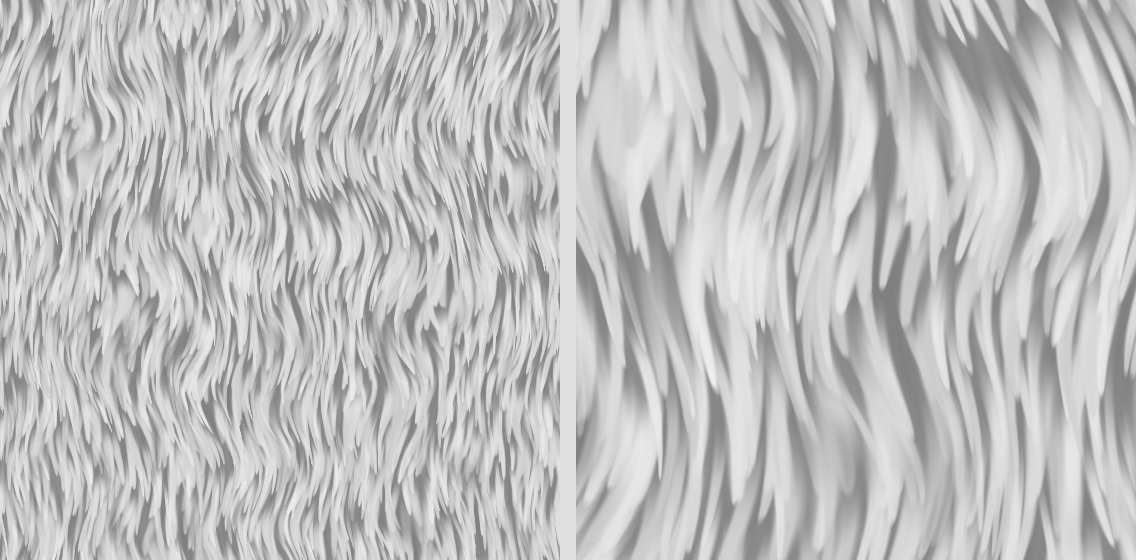
Left: the whole. Right: its middle third, enlarged.
Give the GLSL for this texture, as a WebGL 1 fragment shader.

```glsl
precision highp float;
// Pale shaggy fur: overlapping tapered locks over a darker grey undercoat.

uniform vec2 u_resolution;

const int LAYERS = 9;
const vec2 CELL_SIZE = vec2(0.030, 0.120);
const vec3 UNDERCOAT = vec3(0.53);
const vec3 LOCK_SHADE = vec3(0.80);
const vec3 LOCK_LIGHT = vec3(0.925);

vec2 hash2(vec2 p) {
  vec3 q = fract(p.xyx * vec3(0.1031, 0.1030, 0.0973));
  q += dot(q, q.yzx + 33.33);
  return fract((q.xx + q.yz) * q.zy);
}

vec2 gradientAt(vec2 corner) {
  float angle = 6.2832 * hash2(corner).x;
  return vec2(cos(angle), sin(angle));
}

// Gradient noise, roughly -1 to 1.
float gradientNoise(vec2 p) {
  vec2 i = floor(p);
  vec2 f = p - i;
  vec2 u = f * f * f * (f * (f * 6.0 - 15.0) + 10.0);
  vec2 e = vec2(1.0, 0.0);
  float low = mix(dot(gradientAt(i), f),
                  dot(gradientAt(i + e.xy), f - e.xy), u.x);
  float high = mix(dot(gradientAt(i + e.yx), f - e.yx),
                   dot(gradientAt(i + e.xx), f - e.xx), u.x);
  return 1.4 * mix(low, high, u.y);
}

// Bends the coat so that the hair leans left and right in broad swathes.
vec2 combHair(vec2 p) {
  float broad = gradientNoise(p * vec2(4.0, 4.6) + 17.0);
  float small = gradientNoise(p * vec2(12.0, 8.0) + 53.0);
  return p + vec2(0.046 * broad + 0.010 * small, 0.0);
}

// Fine hairs running along the combed direction.
float hairStreaks(vec2 p, float seed) {
  float coarse = gradientNoise(p * vec2(75.0, 9.0) + seed);
  float fine = gradientNoise(p * vec2(170.0, 13.0) + seed + 31.0);
  return 0.6 * coarse + 0.5 * fine;
}

// Coverage of one lock: pointed tip at offset.y = 0, soft root at the top.
float lockCover(vec2 offset, float halfWidth, float len, float streak) {
  float t = offset.y / len + 0.10 * streak;
  float along = clamp(t, 0.0, 1.0);
  float width = halfWidth * sqrt(along) * (1.15 - 0.4 * along);
  width = max(width * (1.0 + 0.45 * streak), 0.0005);
  float body = 1.0 - smoothstep(0.35 * width, width, abs(offset.x));
  float ends = smoothstep(0.0, 0.08, t) * (1.0 - smoothstep(0.45, 1.0, t));
  return body * ends;
}

// Paints one layer of scattered locks over the given colour.
vec3 paintLocks(vec3 under, vec2 p, vec2 cell, float seed, float opacity) {
  float streak = hairStreaks(p, seed);
  vec2 home = floor(p / cell);
  vec3 colour = under;
  for (int row = -1; row <= 0; row++) {
    for (int column = -1; column <= 1; column++) {
      vec2 id = home + vec2(float(column), float(row));
      vec2 place = hash2(id + seed);
      vec2 form = hash2(id + seed + 71.0);
      vec2 tip = (id + vec2(0.25 + 0.5 * place.x, place.y)) * cell;
      vec2 offset = p - tip;
      float len = cell.y * mix(0.65, 0.95, form.x);
      float lean = 0.24 * (form.y - 0.5);
      float bend = 0.8 * (place.x - 0.5);
      offset.x -= offset.y * (lean + bend * offset.y);
      float halfWidth = cell.x * mix(0.22, 0.46, form.y);
      float cover = lockCover(offset, halfWidth, len, streak);
      vec3 tone = mix(LOCK_SHADE, LOCK_LIGHT, fract(form.x * 7.0 + place.y));
      colour = mix(colour, tone + 0.025 * streak, opacity * cover);
    }
  }
  return colour;
}

void main() {
  vec2 p = gl_FragCoord.xy / u_resolution.y;
  vec2 combed = combHair(p);

  // Undercoat with fine dark hairs.
  vec3 colour = UNDERCOAT + 0.06 * hairStreaks(combed, 11.0);

  // Sparse places where the undercoat shows through.
  float patches = gradientNoise(combed * vec2(27.0, 9.0) + 91.0);
  patches += 0.35 * hairStreaks(combed, 23.0);
  float opacity = mix(0.88, 0.34, smoothstep(0.05, 0.75, patches));

  // Locks, from the long lower ones to the fine upper ones.
  for (int i = 0; i < LAYERS; i++) {
    float depth = float(i) / float(LAYERS - 1);
    float seed = 13.0 + 37.0 * float(i);
    float shear = 0.26 * (hash2(vec2(seed, 5.0)).x - 0.5);
    vec2 layerPoint = combed + vec2(shear * combed.y, 0.0);
    vec2 cell = CELL_SIZE * mix(1.25, 0.75, depth);
    colour = paintLocks(colour, layerPoint, cell, seed, opacity);
  }

  // Faint single hairs over everything.
  colour += 0.022 * hairStreaks(combed, 47.0);
  gl_FragColor = vec4(clamp(colour, 0.0, 1.0), 1.0);
}
```
